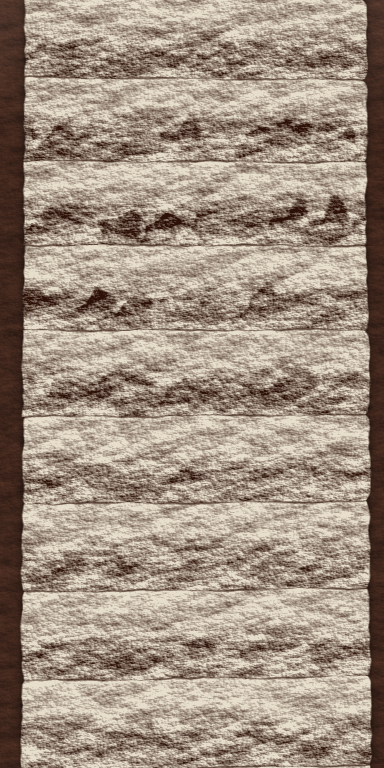
This texture is drawn by a Shadertoy shader. Its source:

```glsl
const vec3 DARK_BROWN = vec3(0.25, 0.15, 0.11);
const vec3 PALE_STONE = vec3(0.87, 0.83, 0.76);
const float SLAB_PITCH = 0.117;      // height of the lowest slab
const float PITCH_SHRINK = 0.0006;   // slabs get thinner upward
const vec2 SEAM_TILT = vec2(0.008, -0.005);  // bottom, top
const vec2 LEFT_EDGE = vec2(0.053, 0.068);   // bottom, top
const vec2 RIGHT_EDGE = vec2(0.968, 0.951);
const float SEAM_HALF_WIDTH = 0.0018;
const float SCOOPS_ACROSS = 7.0;
const float SCOOP_LEAN = 0.75;
const float SCOOP_DEPTH = 0.85;
const float GRAIN_CONTRAST = 0.62;
const float GRAIN_SCALE = 8.0;
const int GRAIN_OCTAVES = 5;
const vec2 LIGHT_STEP = vec2(-0.12, 0.3);

vec2 hash2(vec2 p) {
    vec3 a = fract(p.xyx * vec3(0.1031, 0.1030, 0.0973));
    a += dot(a, a.yzx + 33.33);
    return fract((a.xx + a.yz) * a.zy);
}

// Distance to the nearest scattered point
float cellular(vec2 p) {
    vec2 id = floor(p), f = fract(p);
    float nearest = 4.0;
    for (int j = -1; j <= 1; j++)
        for (int i = -1; i <= 1; i++) {
            vec2 cell = vec2(i, j);
            vec2 d = cell + hash2(id + cell + 50.0) - f;
            nearest = min(nearest, dot(d, d));
        }
    return sqrt(nearest);
}

// Lit slope of layered cellular bumps, stretched along a rising diagonal
float litGrain(vec2 p) {
    vec2 q = vec2(p.x - 0.6 * p.y, 1.6 * p.y) * GRAIN_SCALE;
    float light = 0.0;
    for (int i = 0; i < GRAIN_OCTAVES; i++) {
        light += cellular(q + LIGHT_STEP) - cellular(q);
        q = mat2(0.98, 0.2, -0.2, 0.98) * q * 2.0 + 7.3;
    }
    return light;
}

// Shadow under the arched rims of chiselled scoops in one slab
float scoopShadow(float x, float v, float slab, float rough) {
    float s = x * SCOOPS_ACROSS - SCOOP_LEAN * v + hash2(vec2(slab, 3.0)).x;
    s += 0.22 * sin(s * 2.3 + slab * 4.0) + 0.25 * (rough - 0.4);
    vec2 rnd = hash2(vec2(floor(s), slab + 20.0));
    float f = fract(s) - 0.5;
    float rim = 0.44 + 0.16 * (rnd.x - 0.5) + 0.12 * f - 0.8 * f * f;
    float below = rim + 0.22 * (rough - 0.4) - v;
    float fade = 1.0 - smoothstep(0.3, 0.5, abs(f));
    float shadow = smoothstep(-0.02, 0.06, below) * exp(-6.5 * max(below, 0.0));
    float peak = slab - 5.8;
    float strength = 0.3 + 0.7 * exp(-peak * peak / 2.5);
    return shadow * fade * strength * (0.35 + 0.9 * rnd.y);
}

void mainImage(out vec4 fragColor, in vec2 fragCoord) {
    vec2 uv = fragCoord / iResolution.xy;
    vec2 p = uv * vec2(1.0, 2.0);
    float soft = 1.2 / iResolution.x;

    // Slab index and height within the slab
    float y = uv.y - (uv.x - 0.5) * mix(SEAM_TILT.x, SEAM_TILT.y, uv.y);
    float root = sqrt(SLAB_PITCH * SLAB_PITCH - 4.0 * PITCH_SHRINK * y);
    float row = (SLAB_PITCH - root) / (2.0 * PITCH_SHRINK);
    float wobble = cellular(p * 22.0) - 0.45;
    row += 0.02 * wobble + 0.008 * sin(uv.x * 17.0 + floor(row + 0.5) * 2.0);
    float slab = floor(row);
    float v = row - slab;
    vec2 slabRnd = hash2(vec2(slab, 9.0));

    // Stone tone: smooth lit top, rough shaded lower face
    vec2 stoneP = p + vec2(slab * 1.7, slab * 0.31);
    float grain = litGrain(stoneP);
    float rough = cellular(stoneP * 15.0);
    float upper = smoothstep(0.3, 0.75, v);
    float tone = mix(0.62, 0.84, upper) + 0.05 * (slabRnd.x - 0.5);
    tone += 0.07 * (1.0 - smoothstep(0.0, 0.25, v));
    tone += 0.06 * sin((p.x - 0.6 * p.y) * 38.0 + 5.0 * slab) * (1.0 - upper);
    tone += GRAIN_CONTRAST * mix(1.0, 0.7, upper) * grain;
    tone -= SCOOP_DEPTH * scoopShadow(uv.x, v, slab, rough);

    // Pale lip under each seam, then the dark seam itself
    float slabHeight = 2.0 * root;
    float seam = min(v, 1.0 - v) * slabHeight;
    tone += 0.15 * smoothstep(0.94, 0.98, v);
    float seamWidth = SEAM_HALF_WIDTH * (0.8 + 0.6 * sin(uv.x * 23.0 + 3.0 * floor(row + 0.5)));
    float seamInk = 1.0 - smoothstep(seamWidth - soft, seamWidth + soft, seam);
    tone = mix(tone, 0.03, 0.85 * seamInk);
    vec3 stone = mix(DARK_BROWN, PALE_STONE, clamp(tone, -0.12, 1.06));

    // Ragged slab ends with chipped corners
    float chip = pow(abs(2.0 * v - 1.0), 10.0) * 0.014;
    float ragged = 0.008 * wobble;
    float left = mix(LEFT_EDGE.x, LEFT_EDGE.y, uv.y) + 0.005 * (slabRnd.x - 0.5);
    float right = mix(RIGHT_EDGE.x, RIGHT_EDGE.y, uv.y) + 0.008 * (slabRnd.y - 0.5);
    float inside = min(uv.x - left - chip * slabRnd.x * 0.5, right - uv.x - chip * slabRnd.y);
    float mask = smoothstep(-soft, soft, inside + ragged);

    // Dark earthen backing
    vec3 backing = DARK_BROWN * (1.0 + 0.22 * grain + 0.15 * wobble);
    backing += 0.05 * smoothstep(0.8, 1.0, uv.y);
    backing *= 1.0 - 0.35 * exp(-max(-inside, 0.0) * 120.0);

    fragColor = vec4(mix(backing, stone, mask), 1.0);
}
```
